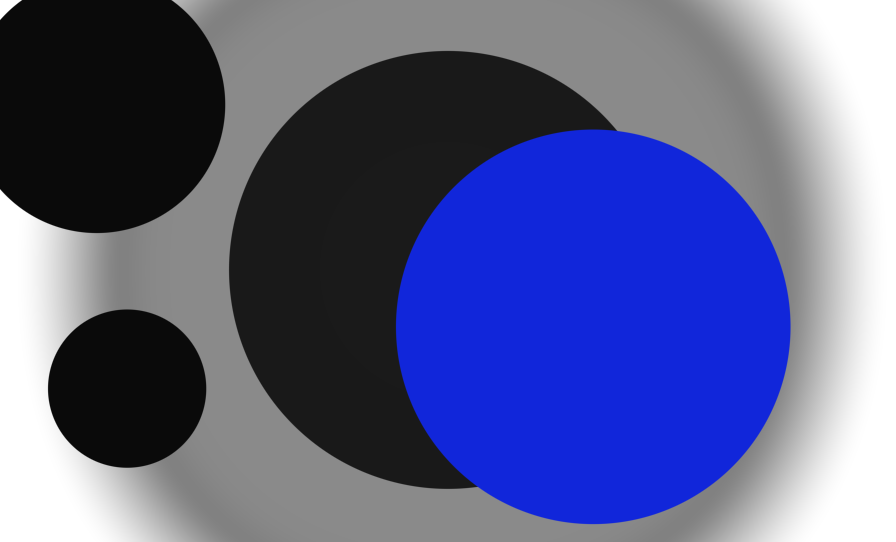
A Shadertoy shader for this background:

```glsl
// Flat black and blue discs over a soft-edged grey halo on white.

// Antialiased coverage of a disc; coordinates are in canvas heights.
float disc(vec2 p, vec2 center, float radius) {
    float pixel = 1.0 / iResolution.y;
    return 1.0 - smoothstep(-0.75 * pixel, 0.75 * pixel, length(p - center) - radius);
}

// Blurred grey halo, slightly squarer than a circle, with a darker rim.
vec3 halo(vec2 p) {
    vec2 q = abs(p - vec2(0.008, 0.0));
    float r = pow(pow(q.x, 2.2) + pow(q.y, 2.2), 1.0 / 2.2);
    float rim = (r - 0.62) / 0.05;
    float grey = 0.54 - 0.04 * exp(-rim * rim);
    return vec3(mix(grey, 1.0, smoothstep(0.60, 0.81, r)));
}

void mainImage(out vec4 fragColor, in vec2 fragCoord) {
    vec2 p = (fragCoord - 0.5 * iResolution.xy) / iResolution.y;
    vec3 black = vec3(0.039);
    vec3 color = halo(p);

    // Central charcoal disc with a barely visible inner disc
    color = mix(color, vec3(0.098), disc(p, vec2(0.0, 0.002), 0.404));
    color = mix(color, vec3(0.103), disc(p, vec2(0.0, 0.002), 0.236));

    // Blue disc in front
    color = mix(color, vec3(0.067, 0.150, 0.855), disc(p, vec2(0.268, -0.103), 0.364));

    // Black discs on the left
    color = mix(color, black, disc(p, vec2(-0.648, 0.307), 0.237));
    color = mix(color, black, disc(p, vec2(-0.592, -0.217), 0.146));

    fragColor = vec4(color, 1.0);
}
```
